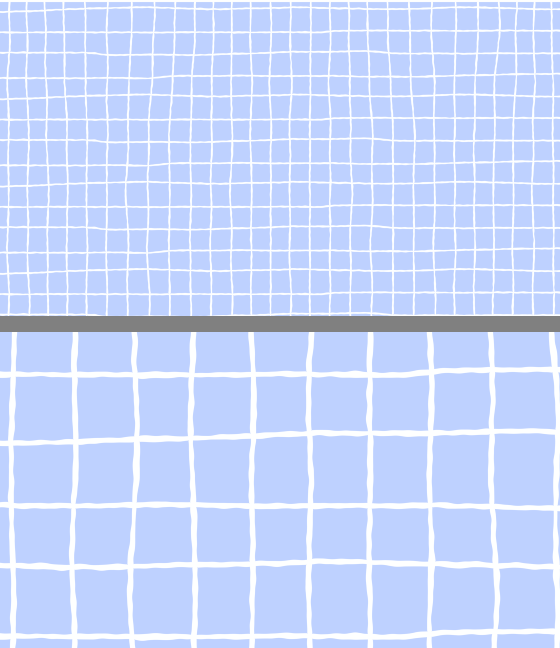
Top: the whole. Bottom: its middle third, enlarged.
Write a Shadertoy shader that draws this pattern.

```glsl
// Hand-drawn white grid on pale blue: 28 wavering columns and 15 rows,
// whose four row shapes repeat down the canvas. Lines are distances to
// displaced axes; gradient noise roughens their paths and widths.

float slope(float cell, float seed) {
    vec2 q = fract(vec2(cell, seed) * vec2(0.1031, 0.1137) + 0.37);
    q += dot(q, q.yx + 19.19);
    return fract((q.x + q.y) * q.x * 7.31) * 2.0 - 1.0;
}

// One-dimensional gradient noise, about -0.5 to 0.5
float gradientNoise(float t, float seed) {
    float cell = floor(t), f = t - cell;
    float fade = f * f * f * (f * (f * 6.0 - 15.0) + 10.0);
    return mix(slope(cell, seed) * f, slope(cell + 1.0, seed) * (f - 1.0), fade);
}

// Signed distance to a brush line, from its offset and the place along it
float brushLine(float offset, float along, float seed) {
    float edge = 0.9 * gradientNoise(along / 9.0, seed + 31.0);
    float width = 1.22 + 0.8 * gradientNoise(along / 24.0, seed + 57.0)
                + 0.5 * gradientNoise(along / 6.0, seed + 83.0);
    return abs(offset - edge) - width;
}

// Columns lean from one spacing rhythm at the top to another lower down
float columnX(float i, float y) {
    float top = -2.0 + 5.5 * cos(0.44 * (i - 9.6)) + 3.5 * cos(0.766 * (i - 15.5));
    float low = -2.5 + 2.0 * cos(0.59 * (i - 21.0)) + 0.25 * (i - 13.0);
    float sway = 5.0 * gradientNoise(y / 75.0, i + 5.0);
    return 15.0 + 27.5 * i + mix(top, low, smoothstep(0.0, 210.0, y)) + sway;
}

// Each of the four row shapes has its own bends
float rowY(float j, float x) {
    float kind = mod(j, 4.0);
    float bend;
    if (kind < 0.5)
        bend = 3.0 * smoothstep(115.0, 152.0, x) - 5.0 * smoothstep(240.0, 480.0, x)
             + 3.0 * smoothstep(485.0, 550.0, x);
    else if (kind < 1.5)
        bend = 5.0 - 3.0 * smoothstep(195.0, 240.0, x) + smoothstep(440.0, 520.0, x)
             - 4.0 * smoothstep(540.0, 768.0, x);
    else if (kind < 2.5)
        bend = 5.0 - 6.0 * smoothstep(-20.0, 110.0, x) + 1.2 * sin(x / 36.0 - 6.8);
    else
        bend = 2.0 - 2.2 * smoothstep(435.0, 462.0, x);
    return 72.0 + 29.83 * j + bend + 1.5 * gradientNoise(x / 60.0, kind + 140.0);
}

void mainImage(out vec4 fragColor, in vec2 fragCoord) {
    // Canvas is 432 units high, y pointing down
    float unit = 432.0 / iResolution.y;
    vec2 p = vec2(fragCoord.x, iResolution.y - fragCoord.y) * unit;

    // Plain strip along the top edge
    float d = p.y - 2.8;

    // Nearest columns and rows
    vec2 nearest = floor((p - vec2(15.0, 72.0)) / vec2(27.5, 29.83) + 0.5);
    for (float n = -1.0; n <= 1.0; n++) {
        float i = nearest.x + n, j = nearest.y + n;
        d = min(d, brushLine(p.x - columnX(i, p.y), p.y, i + 5.0));
        if (j > -2.5)
            d = min(d, brushLine(p.y - rowY(j, p.x), p.x, mod(j, 4.0) + 140.0));
    }

    float ink = 1.0 - smoothstep(-0.65 * unit, 0.65 * unit, d);
    vec3 color = mix(vec3(0.745, 0.82, 1.0), vec3(0.995, 1.0, 1.0), ink);
    fragColor = vec4(color, 1.0);
}
```
